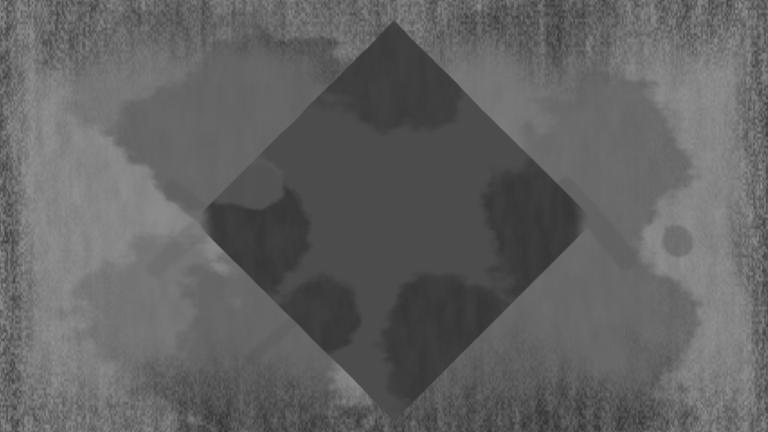
Give the GLSL for this background, as a WebGL 2 fragment shader.

```glsl
#version 300 es
precision highp float;
// Grey painted canvas with worn woven borders, brush blotches and a dark diamond.
uniform vec2 u_resolution;
out vec4 outColor;

float hash(vec2 p) {
    return fract(sin(dot(p, vec2(127.1, 311.7))) * 43758.5453);
}

float noise(vec2 p) {
    vec2 cell = floor(p), f = fract(p);
    f = f * f * (3.0 - 2.0 * f);
    float low = mix(hash(cell), hash(cell + vec2(1, 0)), f.x);
    float high = mix(hash(cell + vec2(0, 1)), hash(cell + vec2(1, 1)), f.x);
    return mix(low, high, f.y);
}

float fbm(vec2 p) {
    float sum = 0.0, amplitude = 0.5;
    for (int i = 0; i < 5; i++) {
        sum += amplitude * noise(p);
        p = mat2(1.6, 1.2, -1.2, 1.6) * p + 7.3;
        amplitude *= 0.5;
    }
    return sum / 0.97;
}

// Streaks keep their direction through every octave.
float streaks(vec2 p) {
    return 0.5 * noise(p) + 0.3 * noise(p * 2.1 + 4.7) + 0.2 * noise(p * 4.3 + 9.1);
}

// Soft ellipse whose rim is broken up by the given roughness.
float blotch(vec2 p, vec2 center, vec2 radius, float rough) {
    float d = length((p - center) / radius) - 1.0 + rough;
    return 1.0 - smoothstep(-0.12, 0.16, d);
}

// Dry brush stroke between two points.
float stroke(vec2 p, vec2 a, vec2 b, float width, float rough) {
    vec2 ab = b - a;
    float t = clamp(dot(p - a, ab) / dot(ab, ab), 0.0, 1.0);
    float d = length(p - a - ab * t) + rough * width;
    return 1.0 - smoothstep(width * 0.6, width * 1.2, d);
}

// Signed distance to a square standing on its corner.
float diamond(vec2 p, vec2 center, float radius) {
    vec2 q = abs(p - center);
    return (q.x + q.y - radius) * 0.7071;
}

float paintedGround(vec2 p, float rough, float brush) {
    float tone = 0.525 + 0.03 * (brush - 0.5);
    tone = mix(tone, 0.465, blotch(p, vec2(0.42, 0.83), vec2(0.28, 0.14), rough));
    tone = mix(tone, 0.465, blotch(p, vec2(1.20, 0.80), vec2(0.30, 0.24), rough));
    tone = mix(tone, 0.440, blotch(p, vec2(0.36, 0.27), vec2(0.19, 0.18), rough) * 0.8);
    tone = mix(tone, 0.400, blotch(p, vec2(0.49, 0.68), vec2(0.20, 0.14), rough));
    tone = mix(tone, 0.395, blotch(p, vec2(0.68, 0.76), vec2(0.25, 0.15), rough));
    tone = mix(tone, 0.415, blotch(p, vec2(1.38, 0.66), vec2(0.19, 0.19), rough));
    tone = mix(tone, 0.400, blotch(p, vec2(0.63, 0.20), vec2(0.21, 0.23), rough));
    tone = mix(tone, 0.410, blotch(p, vec2(1.37, 0.21), vec2(0.24, 0.22), rough));
    tone = mix(tone, 0.405, blotch(p, vec2(1.12, 0.12), vec2(0.24, 0.17), rough));
    tone = mix(tone, 0.400, blotch(p, vec2(1.57, 0.44), vec2(0.04, 0.04), rough) * 0.7);
    return tone + 0.035 * (brush - 0.5);
}

// Woven threads and vertical wear, strongest near the canvas borders.
float wornBorder(vec2 p, float aspect, float patches) {
    float wobble = 0.22 * (patches - 0.5);
    float top = smoothstep(0.78, 1.02, p.y + wobble);
    float bottom = 1.0 - smoothstep(-0.02, 0.26, p.y + wobble);
    float side = 1.0 - smoothstep(0.0, 0.10, min(p.x, aspect - p.x) + wobble * 0.4);
    float wear = max(max(top, bottom * 0.8), side);
    float wash = streaks(p * vec2(55.0, 7.0));
    float weave = noise(p * vec2(240.0, 150.0)) - 0.5;
    float faint = smoothstep(0.45, 0.0, min(p.x, aspect - p.x));
    return -wear * (0.20 * wash + 0.02) + (0.16 * wear + 0.05 * faint) * weave
        - 0.05 * faint * (wash - 0.4);
}

float diamondPaint(vec2 p, float rough, float brush) {
    float dark = blotch(p, vec2(0.90, 0.87), vec2(0.24, 0.15), rough) * 0.75;
    dark = max(dark, blotch(p, vec2(0.58, 0.44), vec2(0.11, 0.14), rough));
    dark = max(dark, blotch(p, vec2(0.74, 0.26), vec2(0.10, 0.09), rough));
    dark = max(dark, blotch(p, vec2(1.24, 0.47), vec2(0.13, 0.15), rough));
    dark = max(dark, blotch(p, vec2(1.02, 0.20), vec2(0.16, 0.14), rough));
    float tone = mix(0.298, 0.232 + 0.06 * (brush - 0.5), dark);
    float scuff = blotch(p, vec2(0.56, 0.58), vec2(0.08, 0.05), rough);
    return mix(tone, 0.36, scuff * 0.7);
}

void main() {
    vec2 p = gl_FragCoord.xy / u_resolution.y;
    float aspect = u_resolution.x / u_resolution.y;
    float pixel = 1.0 / u_resolution.y;
    float patches = fbm(p * 7.0);
    float rough = 1.1 * (patches - 0.5) + 0.35 * (fbm(p * vec2(22.0, 40.0)) - 0.5);
    float brush = fbm(p * vec2(45.0, 18.0) + 3.0);

    // Ground, diagonal strokes and border wear
    float tone = paintedGround(p, rough, brush);
    float marks = stroke(p, vec2(0.40, 0.56), vec2(0.52, 0.46), 0.022, rough);
    marks = max(marks, stroke(p, vec2(1.31, 0.57), vec2(1.45, 0.40), 0.022, rough));
    marks = max(marks, stroke(p, vec2(0.58, 0.17), vec2(0.72, 0.29), 0.018, rough));
    marks = max(marks, stroke(p, vec2(0.36, 0.38), vec2(0.48, 0.49), 0.025, rough) * 0.5);
    tone = mix(tone, 0.37, marks * 0.7);
    tone += wornBorder(p, aspect, patches);

    // Diamond with clean sides and worn left and right corners
    vec2 center = vec2(0.912, 0.489);
    float edge = diamond(p, center, 0.464);
    float cover = 1.0 - smoothstep(-pixel, pixel, edge + 0.006 * max(rough, 0.0));
    cover *= 1.0 - smoothstep(0.41, 0.45, abs(p.x - center.x) + 0.03 * rough);
    tone = mix(tone, diamondPaint(p, rough, brush), cover);
    outColor = vec4(vec3(clamp(tone, 0.0, 1.0)), 1.0);
}
```
